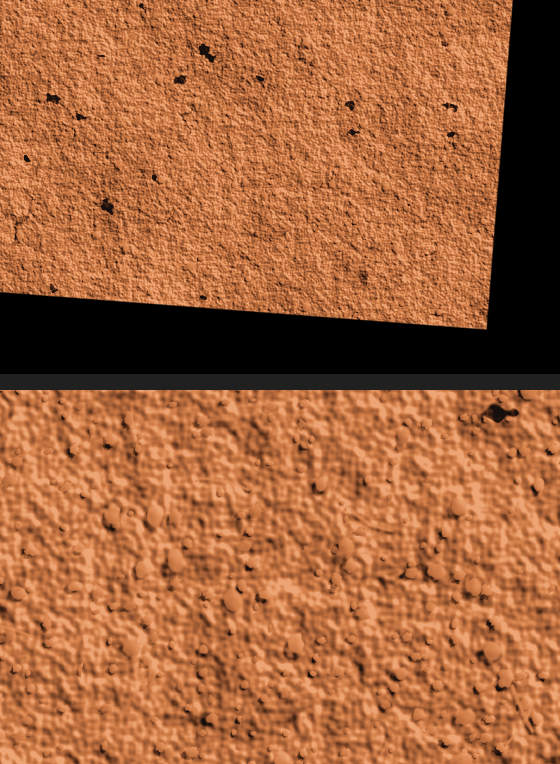
Top, the full canvas; bottom, a detail of the centre.
This texture is drawn by a Shadertoy shader. Its source:

```glsl
const vec2 CORNER = vec2(1.301, 0.119);      // lower right corner of the soil
const vec2 RIGHT_TOP = vec2(1.371, 1.0);
const vec2 LEFT_BOTTOM = vec2(0.0, 0.219);
const vec2 LIGHT = vec2(0.74, 0.67);         // direction towards the sun
const float BASE_TONE = 4.27;
const float PATCH_CONTRAST = 1.0;
const float SHADOW_DEPTH = 2.9;
const float STONE_TONE = 4.5;
const float TAU = 6.28318;

// Soil ramp from deep shadow to sunlit grain
const vec3 SOIL[7] = vec3[7](
    vec3(0.09, 0.06, 0.05), vec3(0.25, 0.13, 0.07), vec3(0.44, 0.24, 0.13),
    vec3(0.61, 0.35, 0.20), vec3(0.74, 0.43, 0.24), vec3(0.85, 0.52, 0.31),
    vec3(0.93, 0.65, 0.46));

vec3 hash3(vec2 p) {
    vec3 q = fract(p.xyx * vec3(0.1031, 0.1030, 0.0973));
    q += dot(q, q.yxz + 33.33);
    return fract((q.xxy + q.yzz) * q.zyx);
}

float cornerSlope(vec2 cell, vec2 offset) {
    float a = TAU * hash3(cell).x;
    return dot(vec2(cos(a), sin(a)), offset);
}

float gradientNoise(vec2 p) {
    vec2 i = floor(p), f = fract(p);
    vec2 u = f * f * f * (f * (f * 6.0 - 15.0) + 10.0);
    vec2 e = vec2(1.0, 0.0);
    return mix(mix(cornerSlope(i, f), cornerSlope(i + e, f - e), u.x),
               mix(cornerSlope(i + e.yx, f - e.yx), cornerSlope(i + e.xx, f - e.xx), u.x), u.y);
}

// Sunlit slope of one octave of bumps
float relief(vec2 p, float frequency) {
    vec2 q = p * frequency + frequency;
    return gradientNoise(q) - gradientNoise(q + 0.45 * LIGHT);
}

float disc(float d, float blur) {
    return 1.0 - smoothstep(1.0 - blur, 1.0 + blur, d);
}

// Round stones with a lit side and a cast shadow
void scatterStones(inout float tone, vec2 p, float cells, float density, float size, float pixel) {
    vec2 home = floor(p * cells);
    float wobble = 0.5 * gradientNoise(p * cells * 5.0);
    for (int k = 0; k < 9; k++) {
        vec2 cell = home + vec2(k % 3 - 1, k / 3 - 1);
        vec3 h = hash3(cell + cells * 7.0);
        vec3 g = hash3(cell + cells * 3.0 + 91.0);
        if (g.x > density) continue;
        float radius = size * mix(0.5, 1.25, h.z * h.z);
        vec2 q = (p - (cell + 0.15 + 0.7 * h.xy) / cells) / radius;
        q *= vec2(mix(0.8, 1.2, g.y), mix(1.2, 0.8, g.y));
        float blur = 0.12 + 0.7 * pixel / radius;
        float stone = disc(length(q) + wobble, blur);
        float shadow = disc(length(q + 0.95 * LIGHT) + wobble, blur + 0.1);
        tone -= SHADOW_DEPTH * mix(0.55, 1.0, g.z) * shadow * (1.0 - stone);
        tone = mix(tone, STONE_TONE + 0.8 * g.z + 1.1 * dot(q, LIGHT), 0.85 * stone);
    }
}

// Ragged hollows filled with shadow
void scatterHollows(inout float tone, vec2 p, float cells, float density) {
    vec2 home = floor(p * cells);
    float ragged = 1.1 * gradientNoise(p * 75.0) + 0.9 * gradientNoise(p * 38.0);
    for (int k = 0; k < 9; k++) {
        vec2 cell = home + vec2(k % 3 - 1, k / 3 - 1);
        vec3 h = hash3(cell + 53.0), g = hash3(cell + 17.0);
        if (g.x > density) continue;
        float angle = -0.8 + 1.8 * (g.y - 0.5);
        vec2 along = vec2(cos(angle), sin(angle));
        vec2 q = p - (cell + 0.1 + 0.8 * h.xy) / cells;
        q = vec2(dot(q, along), 1.9 * dot(q, vec2(-along.y, along.x)));
        float d = length(q) / mix(0.010, 0.026, h.z * h.z) + ragged;
        tone -= 4.2 * disc(d, 0.2);
    }
}

// Thin pale twigs with a dark underside
void scatterTwigs(inout float tone, vec2 p, float pixel) {
    for (int k = 0; k < 9; k++) {
        vec3 h = hash3(vec2(k, 5)), g = hash3(vec2(k, 29));
        float a = TAU * g.x;
        vec2 dir = vec2(cos(a), sin(a));
        vec2 q = p - vec2(1.3, 0.75) * h.xy - vec2(0.02, 0.23);
        float t = clamp(dot(q, dir), -0.022, 0.022);
        float width = 0.0012 + 0.5 * pixel;
        float bend = 18.0 * (g.y - 0.5) * t * t;
        vec2 r = q - dir * t - vec2(-dir.y, dir.x) * bend;
        tone -= 1.8 * (1.0 - smoothstep(0.0, 1.6 * width, length(r + 0.0035 * LIGHT)));
        tone = mix(tone, 5.3, 0.8 * (1.0 - smoothstep(0.0, 1.5 * width, length(r))));
    }
}

// Signed distance to the line a-b, positive on its left
float sideOf(vec2 p, vec2 a, vec2 b) {
    vec2 d = normalize(b - a);
    return dot(p - a, vec2(-d.y, d.x));
}

void mainImage(out vec4 fragColor, in vec2 fragCoord) {
    vec2 p = fragCoord / iResolution.y;
    float pixel = 1.0 / iResolution.y;

    // Grainy ground with broad light and dark patches
    float patches = gradientNoise(p * 3.1 + 4.0) + 0.6 * gradientNoise(p * 8.0 + 9.0);
    float tone = BASE_TONE + PATCH_CONTRAST * patches;
    tone += 2.7 * relief(p, 157.0) + 2.5 * relief(p, 83.0);
    tone += 1.6 * relief(p, 41.0) + 1.1 * relief(p, 17.0);

    // Broken creases along bends of the ground
    float bend = abs(gradientNoise(p * 6.0 + 31.0) + 0.22 * gradientNoise(p * 30.0));
    float broken = smoothstep(0.05, 0.35, gradientNoise(p * 9.0 + 70.0));
    tone -= 1.8 * broken * (1.0 - smoothstep(0.0, 0.04, bend));

    // Loose material, denser in the dark patches
    float crowd = clamp(0.8 - 0.7 * patches + 0.35 * (p.y - 0.5), 0.3, 1.4);
    scatterStones(tone, p, 71.0, 0.30 * crowd, 0.0040, pixel);
    scatterStones(tone, p, 33.0, 0.32 * crowd, 0.0062, pixel);
    scatterStones(tone, p, 13.0, 0.28, 0.0092, pixel);
    scatterHollows(tone, p, 6.0, 0.42);
    scatterTwigs(tone, p, pixel);

    tone = clamp(tone, 0.0, 5.99);
    int shade = int(tone);
    vec3 soil = mix(SOIL[shade], SOIL[shade + 1], fract(tone));

    // Straight cut against the black surround
    float inside = min(sideOf(p, LEFT_BOTTOM, CORNER), sideOf(p, CORNER, RIGHT_TOP));
    fragColor = vec4(soil * smoothstep(-pixel, pixel, inside), 1.0);
}
```
